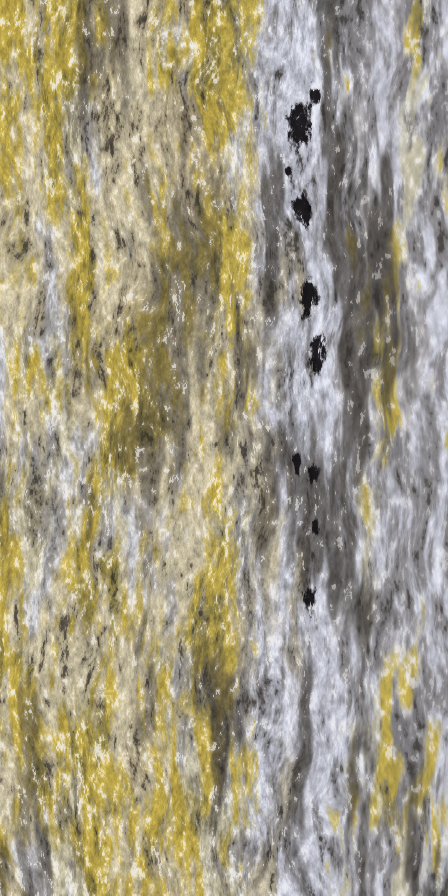
Give the GLSL for this texture, as a Shadertoy shader.

```glsl
// Weathered bark: vertical streaks of yellow lichen, pale plates and grey wood with dark pits.

const vec3 CREAM  = vec3(0.77, 0.73, 0.62);
const vec3 TAN    = vec3(0.62, 0.57, 0.46);
const vec3 GOLD   = vec3(0.71, 0.62, 0.24);
const vec3 OLIVE  = vec3(0.54, 0.49, 0.24);
const vec3 GREY   = vec3(0.56, 0.55, 0.56);
const vec3 SILVER = vec3(0.76, 0.77, 0.82);
const vec3 SHADOW = vec3(0.27, 0.25, 0.23);
const vec3 PIT    = vec3(0.09, 0.08, 0.09);

const vec2 PLATE_FREQ  = vec2(7.0, 1.6);    // broad pale plates
const vec2 STREAK_FREQ = vec2(17.0, 3.6);   // lichen streaks
const vec2 FIBRE_FREQ  = vec2(46.0, 11.0);  // narrow fibres
const vec2 GRAIN_FREQ  = vec2(85.0, 42.0);  // small crumbs
const float BAND_X = 0.66;                  // centre of the silver band
const int PIT_COUNT = 11;

float hash(vec2 p) {
    uvec2 q = uvec2(ivec2(floor(p))) * uvec2(1597334673u, 3812015801u);
    uint n = (q.x ^ q.y) * 1597334673u;
    n = (n ^ (n >> 15)) * 2246822519u;
    return float((n ^ (n >> 13)) >> 8) / 16777216.0;
}

float noise(vec2 p) {
    vec2 i = floor(p), f = fract(p);
    f = f * f * (3.0 - 2.0 * f);
    return mix(mix(hash(i), hash(i + vec2(1, 0)), f.x),
               mix(hash(i + vec2(0, 1)), hash(i + vec2(1, 1)), f.x), f.y);
}

// Layered noise in 0..1; gain sets the strength of the fine layers.
float fbm(vec2 p, float gain) {
    float sum = 0.0, total = 0.0, amp = 1.0;
    for (int i = 0; i < 4; i++) {
        sum += amp * noise(p);
        total += amp;
        amp *= gain;
        p = p * 2.03 + vec2(17.3, 41.7);
    }
    return sum / total;
}

// Soft bump of height one around a centre.
float bump(float x, float centre, float width) {
    float d = (x - centre) / width;
    return exp(-d * d);
}

// Black hollows scattered down the silver band.
float pits(vec2 p, float rough) {
    float mask = 0.0;
    for (int i = 0; i < PIT_COUNT; i++) {
        float k = float(i);
        float size = mix(0.007, 0.022, pow(hash(vec2(k, 91.0)), 2.0));
        vec2 centre = vec2(BAND_X + 0.02 + 0.09 * (hash(vec2(k, 63.0)) - 0.5),
                           0.6 + 1.3 * (k + hash(vec2(k, 77.0))) / float(PIT_COUNT));
        vec2 d = (p - centre) / vec2(size, size * 2.0);
        float edge = length(d) + 2.2 * (rough - 0.5);
        mask = max(mask, 1.0 - smoothstep(0.6, 1.25, edge));
    }
    return mask;
}

void mainImage(out vec4 fragColor, in vec2 fragCoord) {
    vec2 p = 2.0 * fragCoord / iResolution.y;
    float blur = smoothstep(0.55, 0.95, p.x);
    float gain = mix(0.68, 0.5, blur);

    // Bend the fibres a little
    vec2 q = p;
    q.x += 0.07 * (fbm(p * vec2(3.0, 2.2), 0.5) - 0.5);
    q.x += 0.018 * (noise(p * vec2(14.0, 9.0)) - 0.5);

    float plate  = fbm(q * PLATE_FREQ + 5.0, 0.5);
    float streak = fbm(q * STREAK_FREQ + 23.0, gain);
    float fibre  = fbm(q * FIBRE_FREQ + 57.0, gain);
    float grain  = fbm(q * GRAIN_FREQ + 11.0, gain);
    float cool   = fbm(q * vec2(10.0, 2.4) + 71.0, 0.6);
    float crack  = fbm(q * vec2(15.0, 2.6) + 130.0, 0.55);

    // Bare wood: warm plates on the left, grey on the right
    float right = smoothstep(0.46, 0.66, q.x + 0.5 * (streak - 0.5));
    vec3 warm = mix(TAN, CREAM, smoothstep(0.34, 0.56, 0.5 * (plate + fibre)));
    vec3 wood = mix(GREY * 0.9, GREY * 1.17, smoothstep(0.35, 0.65, fibre));
    vec3 col = mix(warm, wood, right);

    // Cool grey and silver crusts
    float band = bump(q.x, BAND_X, 0.085);
    float crust = smoothstep(0.55, 0.65, cool + 0.1 * (grain - 0.5) + 0.04 * right);
    col = mix(col, mix(GREY, SILVER, smoothstep(0.36, 0.6, fibre)), 0.8 * crust);
    float silver = smoothstep(0.47, 0.62, 0.5 * (streak + fibre) + 0.13 * band - 0.03);
    col = mix(col, SILVER, silver * right * 0.85);

    // Yellow lichen, dense on the left and patchy on the far right
    float growth = 0.08 * bump(q.x, 0.46, 0.11) + 0.07 * bump(q.x, 0.1, 0.16)
                 + 0.09 * bump(q.x, 0.88, 0.06) - 0.12 * right - 0.13 * band * right
                 - 0.5 * max(plate - 0.57, 0.0);
    float lichen = smoothstep(0.45, 0.59, 0.65 * streak + 0.35 * fibre + growth);
    lichen *= 1.0 - 0.65 * crust;
    vec3 lichenColor = mix(OLIVE, GOLD, smoothstep(0.36, 0.56, fibre));
    lichenColor = mix(lichenColor, CREAM, 0.7 * smoothstep(0.56, 0.7, grain));
    col = mix(col, lichenColor, lichen * 0.87);

    // Long furrows, short clefts and pits
    float furrow = 1.0 - smoothstep(0.27, 0.42, crack - 0.05 * blur + 0.06 * band);
    col = mix(col, SHADOW, furrow * mix(0.5, 0.72, right));
    float cleft = 1.0 - smoothstep(0.27, 0.38, 0.6 * fibre + 0.4 * grain);
    col = mix(col, SHADOW, cleft * 0.65);
    col = mix(col, PIT, pits(q, grain) * 0.95);

    // Crumbly relief and pale flecks
    col *= 1.0 + mix(0.75, 0.45, blur) * (grain - 0.5) + 0.3 * (fibre - 0.5);
    float fleck = smoothstep(0.66, 0.76, grain) * (1.0 - 0.5 * blur);
    col = mix(col, vec3(0.91, 0.91, 0.9), fleck * 0.65);

    fragColor = vec4(clamp(col, 0.0, 1.0), 1.0);
}
```
